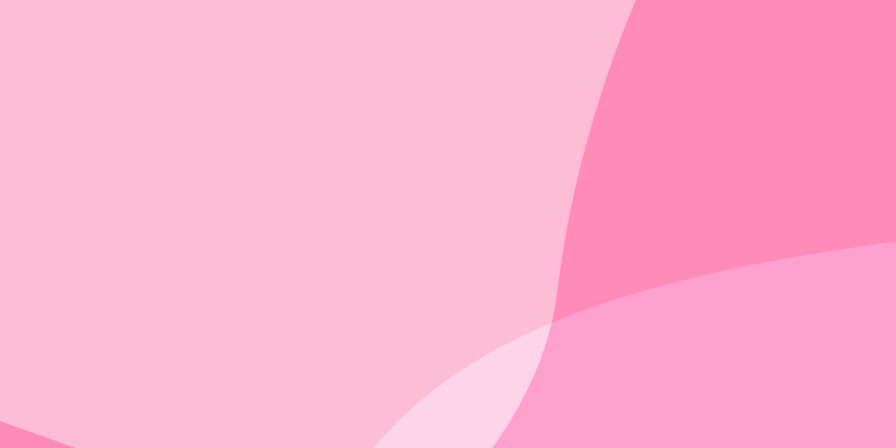
Write a Shadertoy shader that draws this background.

```glsl
// Flat pink backdrop: a hot pink field behind an S-shaped edge on the right,
// a translucent hill rising from the bottom, and a small hot corner wedge.
// Each border is an implicit curve in canvas heights, with smoothed coverage.

#define PALE_PINK vec3(0.992, 0.740, 0.836)
#define HOT_PINK  vec3(1.000, 0.546, 0.727)
#define HILL_ON_PALE vec3(0.992, 0.832, 0.910)
#define HILL_ON_HOT  vec3(1.000, 0.630, 0.800)
#define BEND_POINT vec2(1.244, 0.349)  // where the S-edge changes curvature
#define BEND_SLOPE 0.1215              // sideways lean of the S-edge there
#define UPPER_CURVE 0.227
#define LOWER_CURVE 0.842
#define HILL_START 0.8333              // where the hill meets the floor
#define HILL_LIMIT 0.694               // height the hill levels off towards
#define HILL_REACH 0.590               // distance to half of that height
#define WEDGE_SIZE vec2(0.169, 0.060)

// Turns a signed field (positive inside) into coverage one pixel wide.
float coverage(float field) {
    float perPixel = length(vec2(dFdx(field), dFdy(field)));
    return clamp(0.5 + field / max(perPixel, 1e-6), 0.0, 1.0);
}

// Positive to the right of the S-edge, two parabolas joined smoothly.
float hotField(vec2 p) {
    float rise = p.y - BEND_POINT.y;
    float curve = rise > 0.0 ? UPPER_CURVE : -LOWER_CURVE;
    return p.x - (BEND_POINT.x + rise * (BEND_SLOPE + curve * rise));
}

// Positive below the hill, a steep start that flattens to the right.
float hillField(vec2 p) {
    float run = max(p.x - HILL_START, -0.5 * HILL_REACH);
    return HILL_LIMIT * run / (run + HILL_REACH) - p.y;
}

// Positive inside the lower left triangle.
float wedgeField(vec2 p) {
    return 1.0 - p.x / WEDGE_SIZE.x - p.y / WEDGE_SIZE.y;
}

void mainImage(out vec4 fragColor, in vec2 fragCoord) {
    // Height runs 0..1 and width 0..2 on the two-to-one canvas.
    vec2 p = fragCoord / iResolution.xy * vec2(2.0, 1.0);

    float hot = max(coverage(hotField(p)), coverage(wedgeField(p)));
    float hill = coverage(hillField(p));

    // The hill tints whichever field lies behind it.
    vec3 ground = mix(PALE_PINK, HOT_PINK, hot);
    vec3 tinted = mix(HILL_ON_PALE, HILL_ON_HOT, hot);
    fragColor = vec4(mix(ground, tinted, hill), 1.0);
}
```
